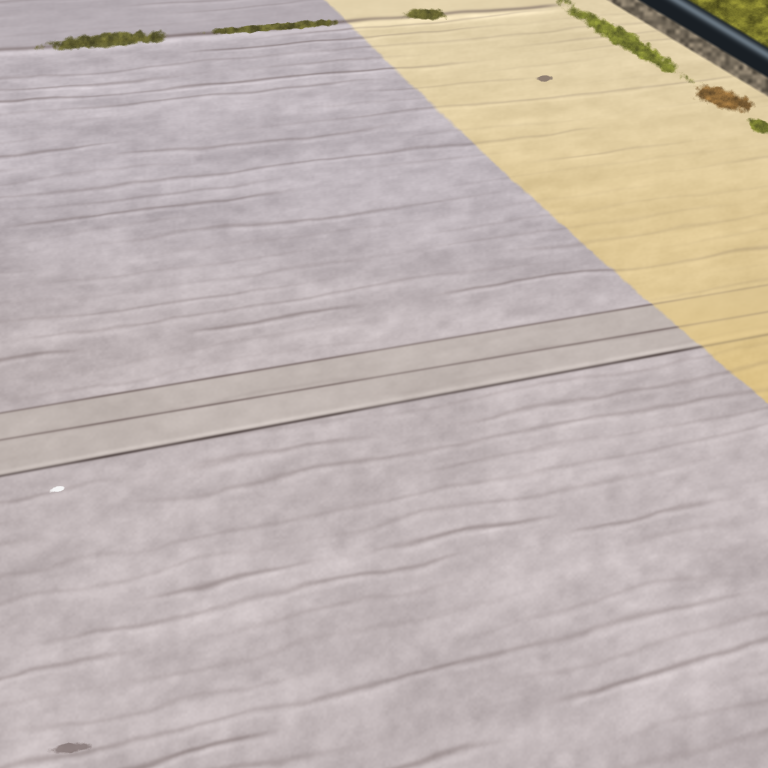
This texture is drawn by a Shadertoy shader. Its source:

```glsl
#define GREY vec3(0.755, 0.715, 0.718)
#define YELLOW vec3(0.875, 0.785, 0.590)
#define BAND_TINT vec3(0.745, 0.705, 0.680)
#define GROOVE_DARK vec3(0.42, 0.36, 0.35)
#define MOSS vec3(0.40, 0.39, 0.17)
#define RAIL vec3(0.10, 0.12, 0.14)
#define GROOVE_DENSITY 130.0
#define GROOVE_DEPTH 0.42
#define GRAIN 0.11

float hash(vec2 p) {
    return fract(sin(dot(p, vec2(127.1, 311.7))) * 43758.5453);
}

float noise(vec2 p) {
    vec2 i = floor(p), f = fract(p);
    f = f * f * (3.0 - 2.0 * f);
    return mix(mix(hash(i), hash(i + vec2(1, 0)), f.x),
               mix(hash(i + vec2(0, 1)), hash(i + vec2(1, 1)), f.x), f.y);
}

float fbm(vec2 p) {
    float sum = 0.0, amp = 0.5;
    for (int i = 0; i < 4; i++) {
        sum += amp * noise(p);
        p = p * 2.03 + 17.3;
        amp *= 0.5;
    }
    return sum / 0.9375;
}

// Soft stroke around zero distance
float stroke(float d, float width) {
    float w = max(width, 0.7 / iResolution.y);
    return exp(-d * d / (w * w));
}

// Ragged ellipse coverage
float patchMask(vec2 p, vec2 center, vec2 radius, float tilt) {
    vec2 d = p - center;
    d.y -= tilt * d.x;
    float rag = (fbm(p * 110.0) - 0.5) * 0.9;
    return 1.0 - smoothstep(0.7, 1.15, length(d / radius) + rag);
}

// Broken parallel grooves: x is the dark cut, y the bright lip
vec2 grooves(float x, float row) {
    row += (fbm(vec2(x * 7.0, row * 0.4)) - 0.5) * 0.9;
    float id = floor(row), f = fract(row) - 0.5;
    float strength = mix(0.15, 1.0, pow(hash(vec2(id, 3.0)), 1.5));
    strength *= smoothstep(0.2, 0.75, noise(vec2(x * 6.0 + id * 5.3, id)));
    return strength * vec2(exp(-f * f * 85.0), exp(-(f + 0.24) * (f + 0.24) * 60.0));
}

void mainImage(out vec4 fragColor, in vec2 fragCoord) {
    vec2 p = fragCoord / iResolution.xy;
    float px = 1.0 / iResolution.y;

    // Fanned ground coordinates, with grooves closer together far away
    float v = (p.y - 0.235 * p.x) / (1.0 - 0.16 * p.x);
    float row = GROOVE_DENSITY / (2.3 - v);

    // Painted strip and plain band
    float drop = 1.0 - p.y;
    float edge = p.x - (0.423 + drop + 0.19 * drop * drop);
    edge += (fbm(p * 90.0) - 0.5) * 0.007;
    float paint = smoothstep(-0.004, 0.004, edge);
    float lowLine = p.y - (0.380 + 0.1845 * p.x);
    float midLine = p.y - (0.427 + 0.167 * p.x);
    float topLine = p.y - (0.462 + 0.167 * p.x);
    float band = smoothstep(-px, px, lowLine) * smoothstep(px, -px, topLine);
    float joint = p.y - (0.935 + 0.081 * p.x) + (noise(p * 25.0) - 0.5) * 0.004;
    float farSlab = smoothstep(-0.002, 0.002, joint);

    // Base tones
    vec3 grey = GREY + 0.025 * smoothstep(0.4, 0.0, p.y) * (1.0 - p.x);
    grey += vec3(-0.015, -0.008, 0.008) * smoothstep(0.5, 0.8, p.y);
    grey = mix(grey, BAND_TINT, band * 0.85);
    grey -= 0.035 * farSlab;
    vec3 yellow = YELLOW + vec3(0.01, 0.035, 0.085) * smoothstep(0.65, 1.0, p.y);
    yellow -= vec3(0.0, 0.015, 0.05) * smoothstep(0.65, 0.48, p.y);
    vec3 col = mix(grey, yellow, paint);

    // Streaks, mottling and fine grit
    float streak = fbm(vec2(p.x * 7.0, row * 0.9)) - 0.5;
    float mottle = fbm(vec2(p.x * 45.0, row * 1.7)) - 0.5;
    float cloud = fbm(p * vec2(4.0, 7.0) + 4.0) - 0.5;
    float grit = noise(p * 260.0) - 0.5;
    float calm = (1.0 - 0.45 * paint) * (1.0 - 0.5 * band) * (1.0 - 0.5 * farSlab);
    col += calm * (GRAIN * (streak + mottle) + 0.02 * grit) + 0.06 * cloud;

    // Grooves, then the three long cuts bounding the band
    vec2 cut = grooves(p.x, row) * calm * (1.0 - 0.6 * band);
    col = mix(col, GROOVE_DARK, cut.x * GROOVE_DEPTH);
    col += 0.055 * cut.y;
    float wear = 0.6 + 0.4 * noise(vec2(p.x * 14.0, 2.0));
    float fade = wear * (1.0 - 0.6 * paint);
    col += 0.07 * fade * stroke(lowLine - 0.005, 0.003);
    col = mix(col, GROOVE_DARK * 0.75, 0.85 * fade * stroke(lowLine, 0.0021));
    col = mix(col, GROOVE_DARK, 0.60 * fade * stroke(midLine, 0.0018));
    col = mix(col, GROOVE_DARK, 0.65 * fade * stroke(topLine, 0.0018));

    // Far joint with its pale lip
    float jointSpan = smoothstep(0.75, 0.70, p.x);
    col += 0.08 * jointSpan * stroke(joint + 0.006, 0.005);
    col = mix(col, GROOVE_DARK, 0.7 * wear * jointSpan * stroke(joint, 0.0025));

    // Moss in the joint and along the platform margin
    float moss = patchMask(p, vec2(0.140, 0.947), vec2(0.082, 0.009), 0.08);
    moss = max(moss, patchMask(p, vec2(0.360, 0.965), vec2(0.09, 0.005), 0.08));
    moss = max(moss, patchMask(p, vec2(0.553, 0.981), vec2(0.030, 0.007), 0.0));
    moss = max(moss, patchMask(p, vec2(0.708, 0.102), vec2(0.0), 0.0));
    vec3 mossTone = MOSS * (0.45 + 0.9 * fbm(p * 140.0));
    col = mix(col, mossTone, moss * 0.9);
    float weeds = patchMask(p, vec2(0.815, 0.947), vec2(0.080, 0.013), -0.58);
    weeds = max(weeds, patchMask(p, vec2(0.990, 0.836), vec2(0.017, 0.009), -0.3));
    col = mix(col, mossTone * vec3(1.2, 1.3, 1.0), weeds * 0.9);
    float dryWeed = patchMask(p, vec2(0.940, 0.871), vec2(0.037, 0.014), -0.25);
    col = mix(col, mossTone * vec3(1.35, 1.0, 1.15), dryWeed * 0.9);

    // Stray specks
    col = mix(col, GROOVE_DARK, 0.7 * patchMask(p, vec2(0.708, 0.898), vec2(0.010, 0.004), 0.0));
    col = mix(col, GROOVE_DARK, 0.6 * patchMask(p, vec2(0.092, 0.026), vec2(0.025, 0.006), 0.1));
    col = mix(col, vec3(0.96), patchMask(p, vec2(0.074, 0.363), vec2(0.009, 0.004), 0.2));

    // Gravel gap, rail and grass in the far corner
    float side = p.y - 1.0 + 0.6 * (p.x - 0.79);
    vec3 gravel = vec3(0.46, 0.42, 0.36) * (0.65 + 0.7 * noise(p * 170.0));
    vec3 grass = vec3(0.46, 0.45, 0.17) * (0.45 + 1.1 * fbm(p * vec2(90.0, 120.0)));
    col = mix(col, gravel, smoothstep(-0.002, 0.003, side));
    col = mix(col, RAIL, smoothstep(0.022, 0.028, side));
    col = mix(col, vec3(0.46, 0.51, 0.55), 0.85 * stroke(side - 0.054, 0.006));
    col = mix(col, grass, smoothstep(0.061, 0.067, side));

    fragColor = vec4(clamp(col, 0.0, 1.0), 1.0);
}
```
